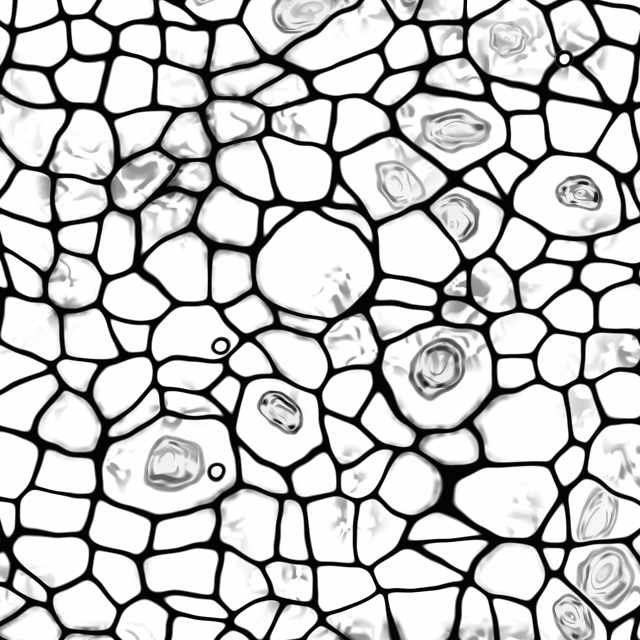
Write a WebGL 1 fragment shader that draws this pattern.

```glsl
precision highp float;
uniform vec2 u_resolution;

const float GRID = 12.6;

vec2 hash2(vec2 p) {
  vec3 q = fract(p.xyx * vec3(0.1031, 0.1030, 0.0973));
  q += dot(q, q.yzx + 33.33);
  return fract((q.xx + q.yz) * q.zy);
}

float noise(vec2 p) {
  vec2 i = floor(p), f = fract(p);
  f = f * f * (3.0 - 2.0 * f);
  float low = mix(hash2(i).x, hash2(i + vec2(1.0, 0.0)).x, f.x);
  float high = mix(hash2(i + vec2(0.0, 1.0)).x, hash2(i + 1.0).x, f.x);
  return mix(low, high, f.y);
}

vec2 noise2(vec2 p) {
  return vec2(noise(p), noise(p + 47.3)) - 0.5;
}

// Jittered cell centre in xy, size weight in z
vec3 cellSite(vec2 id) {
  vec2 size = hash2(id + 91.7);
  float weight = 0.22 * size.x + 0.75 * step(0.87, size.y);
  return vec3(id + 0.5 + 0.78 * (hash2(id + 7.0) - 0.5), weight);
}

float powerDistance(vec2 p, vec3 site) {
  vec2 v = p - site.xy;
  return dot(v, v) - site.z;
}

// Soft band of the given half width around zero
float band(float x, float halfWidth) {
  return 1.0 - smoothstep(0.2 * halfWidth, halfWidth, abs(x));
}

// Darkness of a blurred oval body with walls and curled inner folds
float organelle(vec2 p, vec2 id) {
  vec2 shape = hash2(id + 23.0), look = hash2(id + 61.0);
  float angle = 6.283 * shape.x;
  float c = cos(angle), s = sin(angle);
  vec2 q = mat2(c, -s, s, c) * (p - 0.25 * (look - 0.5));
  q /= mix(0.4, 0.62, shape.y) * vec2(1.0, mix(0.68, 0.95, look.x));
  q += 0.2 * noise2(q * 2.0 + id * 5.0);
  float r = length(q);
  float grain = noise(q * 3.0 + vec2(r * 8.0, 0.0) + id * 3.0);
  float patchy = noise(q * 2.6 + id * 9.0);
  float walls = band(r - 1.0, 0.13) * (0.4 + 0.5 * patchy);
  walls += band(r - 0.74, 0.15) * smoothstep(0.3, 0.8, patchy) * 0.8;
  float folds = smoothstep(0.5, 0.9, grain) * 0.45 + 0.07;
  folds *= 1.0 - smoothstep(0.9, 1.0, r);
  return mix(0.4, 1.0, look.y) * min(walls + folds, 1.0);
}

void main() {
  vec2 uv = gl_FragCoord.xy / min(u_resolution.x, u_resolution.y);

  // Bend the plane so that the cell walls curve and wobble
  vec2 p = uv + 0.05 * noise2(uv * 5.0) + 0.02 * noise2(uv * 14.0 + 5.0);
  p += 0.007 * noise2(uv * 32.0);
  p *= GRID * vec2(0.95, 1.05);
  vec2 base = floor(p);

  // Owning cell
  vec3 owner = vec3(0.0);
  vec2 ownerId = base;
  float nearest = 100.0;
  for (int y = -2; y <= 2; y++) {
    for (int x = -2; x <= 2; x++) {
      vec2 id = base + vec2(float(x), float(y));
      vec3 site = cellSite(id);
      float d = powerDistance(p, site);
      if (d < nearest) {
        nearest = d;
        owner = site;
        ownerId = id;
      }
    }
  }

  // Smooth minimum of the wall distances rounds the corners
  float sum = 0.0001;
  for (int y = -2; y <= 2; y++) {
    for (int x = -2; x <= 2; x++) {
      vec2 id = base + vec2(float(x), float(y));
      vec3 site = cellSite(id);
      float gap = length(site.xy - owner.xy);
      if (gap > 0.001) {
        float d = (powerDistance(p, site) - nearest) / (2.0 * gap);
        sum += exp(-22.0 * d);
      }
    }
  }
  float wall = -log(sum) / (22.0 * GRID);

  // Faint fine smudges, and grey strands beside some walls
  float smudge = smoothstep(0.45, 0.85, noise(uv * 80.0 + 3.0 * noise2(uv * 40.0)));
  smudge *= smoothstep(0.58, 0.85, noise(uv * 11.0 + 20.0));
  float strand = 1.0 - smoothstep(0.006, 0.013, wall);
  strand *= smoothstep(0.62, 0.85, noise(uv * 9.0 + 70.0)) * noise(uv * 90.0);
  float dark = 0.42 * smudge + 0.6 * strand;

  // Bodies inside most of the large cells
  if (owner.z > 0.7 && hash2(ownerId + 13.0).x < 0.8) {
    float body = organelle(p - owner.xy, ownerId);
    dark = max(dark, body * smoothstep(0.004, 0.012, wall));
  }

  // Cell walls of slightly uneven thickness
  float uneven = 0.001 * (noise(uv * 16.0 + 9.0) - 0.5);
  float membrane = 1.0 - smoothstep(0.0023, 0.0058, wall + uneven);
  float light = (1.0 - clamp(dark, 0.0, 1.0)) * (1.0 - membrane);

  // A few tiny round vesicles
  vec2 tile = floor(uv * 5.0);
  vec2 pick = hash2(tile + 150.0);
  vec2 centre = (tile + 0.2 + 0.6 * hash2(tile + 170.0)) / 5.0;
  float radius = mix(0.009, 0.014, pick.y);
  float r = length(uv - centre + 0.005 * noise2(uv * 40.0));
  float ring = smoothstep(0.0018, 0.0045, abs(r - radius));
  float cover = (1.0 - smoothstep(radius, radius + 0.005, r)) * step(pick.x, 0.18);
  light = mix(light, ring, cover);

  gl_FragColor = vec4(vec3(mix(0.015, 0.995, light)), 1.0);
}
```
